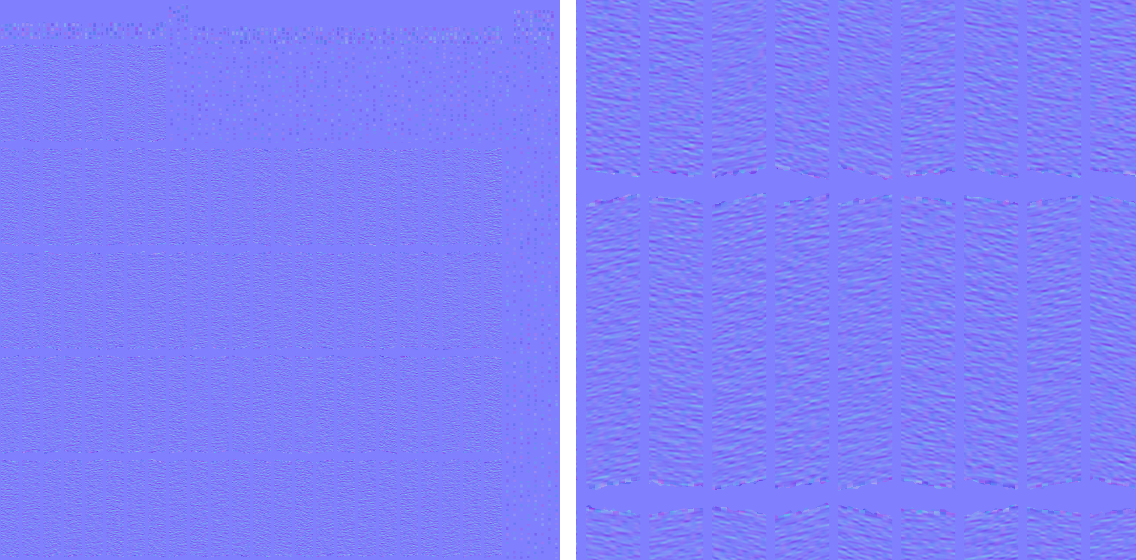
Left: the whole. Right: its middle third, enlarged.
A Shadertoy shader for this texture map:

```glsl
const vec2 STRIP_PITCH = vec2(0.0375, 0.1854);
const vec2 STRIP_CENTER = vec2(0.48, 0.498);
const vec2 STRIP_HALF = vec2(0.0161, 0.0868);
const vec3 FLAT_NORMAL = vec3(0.5, 0.5, 1.0);

float hash(vec2 p) {
    return fract(sin(dot(p, vec2(12.9898, 78.233))) * 43758.5453);
}

float noise(vec2 p) {
    vec2 i = floor(p);
    vec2 f = fract(p);
    f = f * f * (3.0 - 2.0 * f);
    float low = mix(hash(i), hash(i + vec2(1.0, 0.0)), f.x);
    float high = mix(hash(i + vec2(0.0, 1.0)), hash(i + 1.0), f.x);
    return mix(low, high, f.y);
}

// Smooth coverage of a centred rectangle
float boxMask(vec2 p, vec2 halfSize, float blur) {
    vec2 d = halfSize - abs(p);
    vec2 m = smoothstep(-blur, blur, d);
    return m.x * m.y;
}

float regionMask(vec2 p, vec2 lo, vec2 hi, float blur) {
    return boxMask(p - 0.5 * (lo + hi), 0.5 * (hi - lo), blur);
}

// Height of long thin fibres with finer broken streaks on top
float fibreHeight(vec2 p, float seed) {
    float streaks = noise(p * vec2(120.0, 470.0) + seed);
    float flecks = noise(p * vec2(290.0, 720.0) + seed * 1.7);
    return 0.52 * streaks + 0.48 * flecks;
}

vec2 fibreSlope(vec2 p, float seed) {
    float e = 0.0009;
    float h = fibreHeight(p, seed);
    float dx = fibreHeight(p + vec2(2.0 * e, 0.0), seed) - h;
    float dy = fibreHeight(p + vec2(0.0, e), seed) - h;
    return vec2(dx, dy);
}

// Rows of leaning fibre strips; the highest row is only partly filled
vec3 addStrips(vec3 base, vec2 p, float blur) {
    vec2 id = floor(p / STRIP_PITCH);
    float columns = id.y < 4.0 ? 24.0 : (id.y < 5.0 ? 8.0 : 0.0);
    if (id.x >= columns) return base;

    vec2 q = p - (id + STRIP_CENTER) * STRIP_PITCH;
    float lean = mix(0.08, 0.22, hash(id + 3.1));
    lean *= hash(id + 8.7) < 0.5 ? -1.0 : 1.0;
    vec2 sheared = vec2(q.x, q.y - lean * q.x);

    float ragged = 0.0028 * noise(vec2(q.x * 420.0, hash(id) * 50.0));
    float mask = boxMask(sheared, STRIP_HALF - vec2(0.0, ragged), blur);
    float seed = 90.0 * hash(id + 5.3);
    vec2 slope = fibreSlope(sheared, seed);
    float strength = mix(0.92, 1.08, hash(id + 1.9));
    vec2 tilt = vec2(0.26, 0.42) * slope * strength;

    // Cut ends carry short, stronger fragments
    float ends = smoothstep(0.0815, 0.085, abs(sheared.y));
    vec2 chip = floor(sheared * vec2(280.0, 400.0)) + id * 17.0;
    tilt += ends * 0.26 * (vec2(hash(chip), hash(chip + 4.6)) - 0.5);

    float depth = 0.018 + 0.24 * length(tilt);
    return base + mask * vec3(tilt, -depth);
}

// Scattered bumps held in upright files
vec3 addBumps(vec3 base, vec2 p, vec2 pitch, vec2 size, float density, float strength,
              float region, float blur) {
    vec2 id = floor(p / pitch);
    vec2 jitter = (vec2(hash(id + 6.2), hash(id + 9.5)) - 0.5) * vec2(0.08, 0.35);
    vec2 q = p - (id + 0.5 + jitter) * pitch;
    vec2 halfSize = size * vec2(1.0, mix(0.55, 1.2, hash(id + 7.8)));
    float bump = boxMask(q, halfSize, blur) * step(hash(id + 2.4), density) * region;
    float angle = 6.2832 * hash(id + 4.1);
    vec2 tilt = vec2(cos(angle), sin(angle)) * strength * mix(0.5, 1.2, hash(id + 1.3));
    return base + bump * vec3(tilt, -0.5 * strength);
}

void mainImage(out vec4 fragColor, in vec2 fragCoord) {
    vec2 p = fragCoord / iResolution.xy;
    float blur = 0.5 / min(iResolution.x, iResolution.y);
    vec3 color = addStrips(FLAT_NORMAL, p, blur);

    // Sparse files beside and above the strips
    float sparse = regionMask(p, vec2(0.301, 0.745), vec2(0.898, 0.922), blur);
    sparse += regionMask(p, vec2(0.301, 0.922), vec2(0.338, 0.960), blur);
    sparse += regionMask(p, vec2(0.902, 0.002), vec2(0.996, 0.922), blur);
    color = addBumps(color, p, vec2(0.0125, 0.0085), vec2(0.0021, 0.0024),
                     0.8, 0.1, sparse, blur);

    // Dense bands along the top, broken at the strip gaps
    float gapX = (fract(p.x / STRIP_PITCH.x) - STRIP_CENTER.x) * STRIP_PITCH.x;
    float dense = regionMask(p, vec2(0.0, 0.930), vec2(0.300, 0.961), blur);
    dense += regionMask(p, vec2(0.340, 0.922), vec2(0.898, 0.953), blur);
    dense *= smoothstep(-blur, blur, STRIP_HALF.x - abs(gapX));
    dense += regionMask(p, vec2(0.301, 0.960), vec2(0.338, 0.992), blur);
    dense += regionMask(p, vec2(0.918, 0.922), vec2(0.990, 0.984), blur);
    color = addBumps(color, p, vec2(0.0075, 0.0078), vec2(0.0022, 0.0033),
                     0.8, 0.13, dense, blur);

    fragColor = vec4(clamp(color, 0.0, 1.0), 1.0);
}
```
